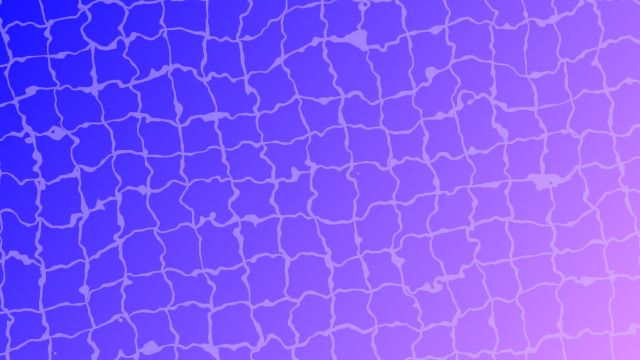
This pattern is drawn by a Shadertoy shader. Its source:

```glsl
#define CELLS 9.2          // grid cells per canvas height
#define TILT 0.15          // grid rotation in radians
#define HALF_WIDTH 0.042   // half line width in cells
#define DRIFT vec2(0.45, 0.85)  // slow bending of the lines
#define WOBBLE 0.30        // medium waviness
#define ROUGHNESS 0.15     // fine raggedness
#define LINE_OPACITY 0.48
#define GRADIENT_DIR vec2(0.70, -0.30)
#define COLOR_START vec3(0.09, 0.07, 1.00)
#define COLOR_END vec3(0.87, 0.56, 1.00)
#define COLOR_LINE vec3(0.87, 0.76, 1.00)

float hash(vec2 p) {
    return fract(sin(dot(p, vec2(127.1, 311.7))) * 43758.5453);
}

// Smooth value noise, centred on zero
float noise(vec2 p) {
    vec2 cell = floor(p);
    vec2 f = fract(p);
    f = f * f * (3.0 - 2.0 * f);
    float low = mix(hash(cell), hash(cell + vec2(1.0, 0.0)), f.x);
    float high = mix(hash(cell + vec2(0.0, 1.0)), hash(cell + vec2(1.0, 1.0)), f.x);
    return mix(low, high, f.y) - 0.5;
}

// Independent noise for each axis
vec2 noise2(vec2 p) {
    return vec2(noise(p + 17.3), noise(p + vec2(71.9, 43.1)));
}

// Bend the grid at three scales; flat spots of the warp become blobs
vec2 warp(vec2 p) {
    return p + DRIFT * noise2(p * 0.55)
             + WOBBLE * noise2(p * 2.6)
             + ROUGHNESS * noise2(p * 5.9);
}

void mainImage(out vec4 fragColor, in vec2 fragCoord) {
    vec2 uv = fragCoord / iResolution.xy;
    vec2 p = fragCoord / iResolution.y * CELLS;

    // Diagonal background gradient
    float t = clamp(0.5 + dot(uv - 0.5, GRADIENT_DIR), 0.0, 1.0);
    vec3 color = mix(COLOR_START, COLOR_END, t);

    // Tilted and warped grid
    float c = cos(TILT), s = sin(TILT);
    vec2 grid = warp(vec2(c * p.x + s * p.y, c * p.y - s * p.x));
    vec2 dist = abs(fract(grid) - 0.5);

    // Anti-aliased lines, both directions merged
    vec2 edge = max(fwidth(grid) * 0.7, vec2(0.001));
    vec2 lines = 1.0 - smoothstep(HALF_WIDTH - edge, HALF_WIDTH + edge, dist);
    float mask = max(lines.x, lines.y);

    fragColor = vec4(mix(color, COLOR_LINE, mask * LINE_OPACITY), 1.0);
}
```
